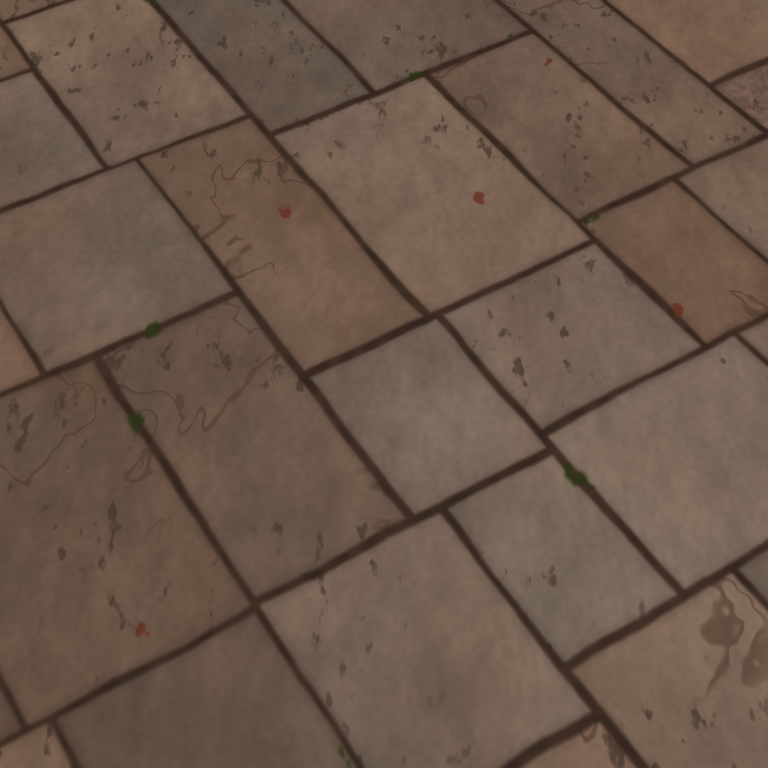
Reproduce this texture procedurally as a WebGL 1 fragment shader.

```glsl
precision highp float;
uniform vec2 u_resolution;

// Layout, in canvas units and radians
const float PERSPECTIVE = 0.48;
const float ROW_ANGLE = 0.45;
const float COLUMN_ANGLE = -0.89;
const vec2 STONE_SIZE = vec2(0.23, 0.30);
const float CUT_MIN = 0.14;
const float CUT_MAX = 0.86;
const float SEED = 23.0;
const float JOINT_THIN = 0.0015;
const float JOINT_WIDE = 0.0052;
const float JOINT_BLUR = 0.0045;
const float CORNER = 0.008;
const float WOBBLE = 0.007;

// Colours
const vec3 STONE = vec3(0.436, 0.355, 0.299);
const vec3 RED_STONE = vec3(0.425, 0.318, 0.268);
const vec3 WARM_SHIFT = vec3(0.014, -0.004, -0.012);
const vec3 JOINT = vec3(0.215, 0.155, 0.122);
const vec3 VEIN = vec3(0.315, 0.225, 0.178);
const vec3 PIT = vec3(0.275, 0.215, 0.175);
const vec3 MOSS = vec3(0.17, 0.20, 0.08);
const vec3 LEAF = vec3(0.40, 0.17, 0.125);

float hash(vec2 p) {
  vec3 h = fract(vec3(p.xyx) * 0.1031);
  h += dot(h, h.yzx + 33.33);
  return fract((h.x + h.y) * h.z);
}

float noise(vec2 p) {
  vec2 i = floor(p), f = p - i;
  f = f * f * (3.0 - 2.0 * f);
  return mix(mix(hash(i), hash(i + vec2(1, 0)), f.x),
             mix(hash(i + vec2(0, 1)), hash(i + 1.0), f.x), f.y);
}

float fbm(vec2 p) {
  float sum = 0.0, gain = 0.533;
  for (int i = 0; i < 4; i++) {
    sum += gain * noise(p);
    p = mat2(1.6, 1.2, -1.2, 1.6) * p + 7.3;
    gain *= 0.5;
  }
  return sum;
}

// Each grid cell holds one straight cut, vertical or horizontal by parity
float cut(vec2 cell) { return mix(CUT_MIN, CUT_MAX, hash(cell + SEED)); }

bool isEven(vec2 cell) { return mod(cell.x + cell.y, 2.0) < 0.5; }

vec2 stoneAt(vec2 g) {
  vec2 c = floor(g), f = g - c, side;
  if (isEven(c)) {
    side.x = step(cut(c), f.x);
    side.y = step(cut(c + vec2(2.0 * side.x - 1.0, 0)), f.y);
  } else {
    side.y = step(cut(c), f.y);
    side.x = step(cut(c + vec2(0, 2.0 * side.y - 1.0)), f.x);
  }
  return c + side;
}

// Distance from a point inside a stone to its rounded outline
float edgeDistance(vec2 g, vec2 id) {
  float a = cut(id - 1.0), b = cut(id);
  float c = cut(id - vec2(1, 0)), d = cut(id - vec2(0, 1));
  vec2 low = id - 1.0 + (isEven(id) ? vec2(a, d) : vec2(c, a));
  vec2 high = id + (isEven(id) ? vec2(b, c) : vec2(d, b));
  vec2 gap = min(g - low, high - g) * STONE_SIZE;
  return CORNER - length(max(CORNER - gap, 0.0))
       + max(min(gap.x, gap.y) - CORNER, 0.0);
}

// Ragged blobs, at most one in each cell
float scatter(vec2 p, float cellSize, float radius, float chance) {
  vec2 g = p / cellSize, id = floor(g);
  vec2 centre = 0.3 + 0.4 * vec2(hash(id + 5.1), hash(id + 9.7));
  float d = length(g - id - centre) * cellSize;
  d += (noise(p * 110.0) - 0.5) * radius * 1.3;
  return smoothstep(radius, radius * 0.5, d) * step(hash(id + 71.0), chance);
}

void main() {
  vec2 q = (gl_FragCoord.xy - 0.5 * u_resolution) / min(u_resolution.x, u_resolution.y);

  // Ground plane and the skewed paving axes
  vec2 ground = q / (1.0 - PERSPECTIVE * q.y);
  vec2 u = vec2(cos(ROW_ANGLE), sin(ROW_ANGLE));
  vec2 v = vec2(cos(COLUMN_ANGLE), sin(COLUMN_ANGLE));
  vec2 bent = ground + WOBBLE * (vec2(fbm(ground * 13.0), fbm(ground * 13.0 + 40.0)) - 0.5);
  vec2 paving = vec2(bent.x * v.y - bent.y * v.x, u.x * bent.y - u.y * bent.x)
              / (u.x * v.y - u.y * v.x);
  vec2 g = paving / STONE_SIZE;
  vec2 id = stoneAt(g);
  float edge = edgeDistance(g, id);

  // Tone of each stone
  float tone = hash(id + 11.0), warmth = hash(id + 37.0), kind = hash(id + 53.0);
  float red = step(0.87, kind);
  vec2 s = ground + 3.7 * vec2(tone, warmth);
  vec3 color = mix(STONE, RED_STONE, red) + WARM_SHIFT * (2.0 * warmth - 1.0);
  color *= 0.92 + 0.19 * tone + 0.07 * q.x;

  // Mottling, stains and grain
  color *= 1.0 + 0.27 * (fbm(s * 8.0) - 0.5);
  color *= 1.0 + 0.16 * (fbm(s * vec2(48.0, 30.0)) - 0.5);
  color *= 1.0 + (0.06 + 0.16 * red) * (noise(s * 150.0) - 0.5);
  color += WARM_SHIFT * 2.0 * (fbm(s * 6.0 + 19.0) - 0.5);

  // Curling veins on some stones
  float bend = fbm(s * 7.0 + 1.2 * fbm(s * 9.0 + 3.0));
  float vein = 1.0 - smoothstep(0.004, 0.022, abs(bend - 0.5));
  vein *= smoothstep(0.45, 0.62, noise(s * 6.0 + 31.0)) * step(0.45, warmth);
  color = mix(color, VEIN, 0.6 * vein);

  // Clustered pits
  float pits = smoothstep(0.66, 0.80, fbm(s * vec2(62.0, 40.0) + 13.0));
  pits *= smoothstep(0.42, 0.70, noise(s * 7.0 + 57.0));
  color = mix(color, PIT, 0.75 * pits);

  // Worn rims and dark joints
  float width = mix(JOINT_THIN, JOINT_WIDE, noise(ground * 8.0 + 83.0));
  color *= 1.0 - 0.13 * (1.0 - smoothstep(0.0, 0.017, edge));
  float joint = 1.0 - smoothstep(width - 0.5 * JOINT_BLUR, width + JOINT_BLUR, edge);
  color = mix(color, JOINT * (0.85 + 0.3 * noise(ground * 60.0)), 0.92 * joint);

  // Moss in the joints and fallen leaf scraps
  float moss = scatter(ground, 0.09, 0.018, 0.14) * (1.0 - smoothstep(0.006, 0.014, edge));
  color = mix(color, MOSS, 0.85 * moss);
  color = mix(color, LEAF, 0.75 * scatter(ground + 4.0, 0.14, 0.010, 0.10));

  gl_FragColor = vec4(color, 1.0);
}
```
